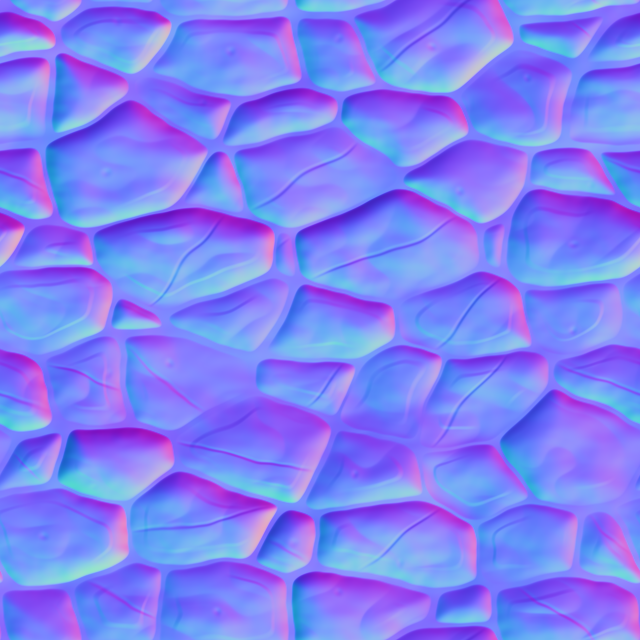
Give the GLSL for this texture map, as a three.js fragment shader.

```glsl
// Tangent-space normal map of a rough stone wall that tiles on both axes.
// A weighted, wrapped cell diagram lays out the stones; each gets a rounded
// profile, a tilt, ledges, cracks and pits, and the slope becomes the colour.
varying vec2 vUv;

const vec2 GRID = vec2(6.0, 9.0);    // stones across and up
const float SLOPE_STEP = 0.0014;     // sampling distance for the slope

struct Stone {
  float edge;    // rounded distance to the joint, in canvas units
  vec2 offset;   // position relative to the stone centre
  vec2 id;
};

vec3 hash3(vec2 cell) {
  vec3 p = fract(cell.xyx * vec3(0.1031, 0.1030, 0.0973));
  p += dot(p, p.yxz + 33.33);
  return fract((p.xxy + p.yzz) * p.zyx);
}

float cornerSlope(vec2 cell, vec2 period, vec2 toPoint, float seed) {
  return dot(hash3(mod(cell, period) + seed).xy * 2.0 - 1.0, toPoint);
}

// Gradient noise, about -1..1, that repeats after a whole number of cells.
float wrapNoise(vec2 uv, vec2 period, float seed) {
  vec2 i = floor(uv * period);
  vec2 f = uv * period - i;
  vec2 w = f * f * f * (f * (f * 6.0 - 15.0) + 10.0);
  vec2 e = vec2(1.0, 0.0);
  float low = mix(cornerSlope(i, period, f, seed), cornerSlope(i + e, period, f - e, seed), w.x);
  float high = mix(cornerSlope(i + e.yx, period, f - e.yx, seed),
                   cornerSlope(i + 1.0, period, f - 1.0, seed), w.x);
  return 1.7 * mix(low, high, w.y);
}

// Stone centre in grid units (xy) and its size weight (z).
vec3 stoneSite(vec2 cell) {
  vec2 id = mod(cell, GRID);
  vec3 r = hash3(id + 5.0);
  float stagger = 0.5 * mod(id.y, 2.0) - 0.25;
  vec2 jitter = (r.xy - 0.5) * vec2(0.8, 0.6);
  return vec3(cell + 0.5 + jitter + vec2(stagger, 0.0), r.z * 0.65);
}

Stone findStone(vec2 uv, float cornerSharpness) {
  vec2 p = uv * GRID;
  vec2 base = floor(p);
  vec2 nearCell = base;
  vec3 nearSite = vec3(0.0);
  float nearPower = 100.0;
  for (int y = -2; y <= 2; y++) {
    for (int x = -2; x <= 2; x++) {
      vec2 cell = base + vec2(float(x), float(y));
      vec3 site = stoneSite(cell);
      vec2 d = site.xy - p;
      float power = dot(d, d) - site.z;
      if (power < nearPower) {
        nearPower = power;
        nearCell = cell;
        nearSite = site;
      }
    }
  }
  // Soft minimum over the distances to all borders rounds the corners.
  float sum = 0.0001;
  for (int y = -2; y <= 2; y++) {
    for (int x = -2; x <= 2; x++) {
      vec3 site = stoneSite(base + vec2(float(x), float(y)));
      vec2 between = site.xy - nearSite.xy;
      if (dot(between, between) > 0.0001) {
        vec2 d = site.xy - p;
        float gap = 0.5 * (dot(d, d) - site.z - nearPower);
        sum += exp(-cornerSharpness * gap / length(between * GRID));
      }
    }
  }
  return Stone(-log(sum) / cornerSharpness, (p - nearSite.xy) / GRID, mod(nearCell, GRID));
}

// Diagonal split: a thin groove, and one half that sinks away from it.
float crack(vec2 p, float turn, float wobble) {
  vec2 across = normalize(vec2(turn * 2.0 - 1.0, 0.8));
  float s = dot(p, across) + wobble;
  return -0.0016 * smoothstep(-0.004, 0.004, s) - 0.0014 * exp(-s * s / 0.000009);
}

// Shallow round chip with a raised rim.
float pit(vec2 p, float radius) {
  float q = dot(p, p) / (radius * radius);
  return 0.001 * (q - 0.8) * exp(-q);
}

float wallHeight(vec2 uv) {
  vec2 warp = vec2(wrapNoise(uv, vec2(13.0), 3.0), wrapNoise(uv, vec2(12.0), 29.0)) * 0.008;
  float rough = wrapNoise(uv, vec2(36.0, 44.0), 61.0);
  float fold = wrapNoise(uv + warp, vec2(10.0, 14.0), 151.0);
  Stone stone = findStone(uv + warp + rough * 0.0014, 190.0);
  vec3 look = hash3(stone.id + 71.0);
  vec3 detail = hash3(stone.id + 113.0);

  // Steep rim that eases into a broad dome; exactly flat at the joint.
  float inside = max(stone.edge - 0.0015 - 0.005 * detail.y * detail.y, 0.0);
  inside = inside * inside / (inside + 0.003);
  float profile = 1.0 - 0.62 * exp(-inside / 0.0135) - 0.38 * exp(-inside / 0.042);

  vec2 tilt = (look.xy - vec2(0.36, 0.28)) * vec2(0.3, 0.42);
  float body = mix(0.007, 0.027, look.z) + dot(stone.offset, tilt);
  body += 0.007 * sqrt(fold * fold + 0.002);
  body += step(0.45, detail.x) * crack(stone.offset, detail.y, fold * 0.008);
  body += step(0.55, detail.z) * pit(stone.offset - (detail.xy - 0.5) * 0.06, 0.007);

  // Broken ledges that follow the outline.
  float ledge = stone.edge - 0.024 - 0.012 * fold;
  body += 0.002 * smoothstep(-0.003, 0.004, ledge) * smoothstep(-0.2, 0.5, fold + look.x - 0.5);

  // Uneven ground under stones and joints alike.
  float ground = 0.016 * wrapNoise(uv, vec2(5.0, 6.0), 233.0);
  float grain = 0.0004 * rough + 0.0024 * wrapNoise(uv, vec2(17.0, 23.0), 197.0);
  return body * profile + ground + grain;
}

void main() {
  vec2 e = vec2(SLOPE_STEP, 0.0);
  float slopeX = wallHeight(vUv + e.xy) - wallHeight(vUv - e.xy);
  float slopeY = wallHeight(vUv + e.yx) - wallHeight(vUv - e.yx);
  vec2 slope = vec2(slopeX, slopeY) / (2.0 * SLOPE_STEP);
  vec3 normal = normalize(vec3(-slope.x, slope.y, 1.0));   // green points down
  gl_FragColor = vec4(normal * 0.5 + 0.5, 1.0);
}
```
